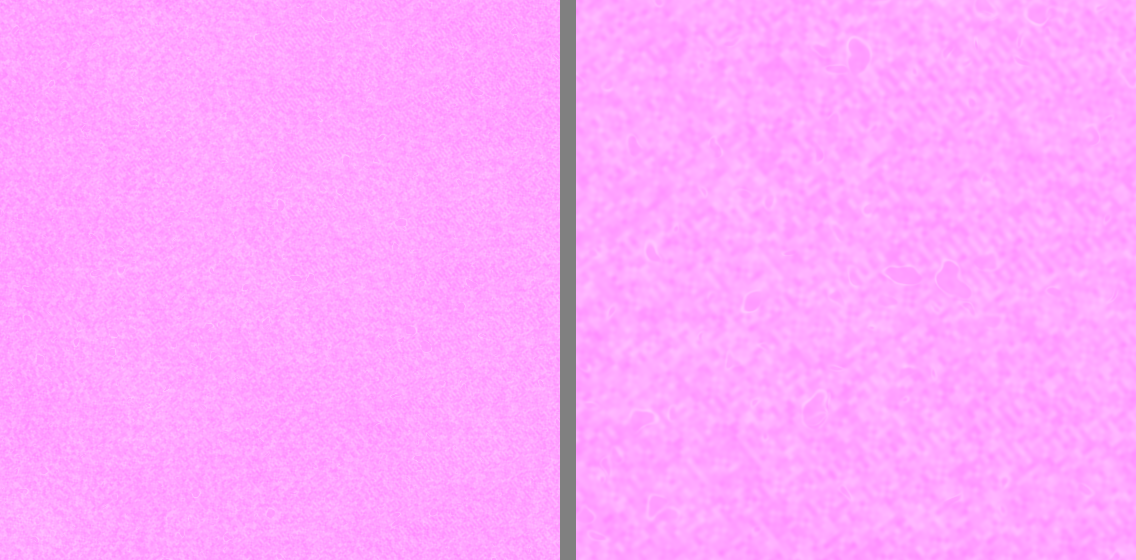
Left, the full canvas; right, a detail of the centre.
Reproduce this texture procedurally as a WebGL 2 fragment shader.

```glsl
#version 300 es
precision highp float;
// A pale pink, finely grained plaster: soft clouds, faint crossed streaks and
// dense speckle from value noise, with irregular pits scattered on jittered
// grids, each a smooth darker hollow inside a broken bright rim.

uniform vec2 u_resolution;
out vec4 fragColor;

const float BASE_GREEN = 0.643;     // red and blue stay full
const float CLOUD_AMOUNT = 0.068;
const float GRAIN_AMOUNT = 0.2;
const float STREAK_AMOUNT = 0.022;
const float COARSE_GRAIN = 165.0;   // grains across the canvas
const float FINE_GRAIN = 310.0;
const float RIM_WIDTH = 0.0016;     // lengths in canvas units
const float EDGE_SOFTNESS = 0.0014;
const float WARP_SCALE = 120.0;
const float WARP_AMOUNT = 0.007;
const float HOLLOW_DEPTH = 0.036;
const float RIM_HEIGHT = 0.085;

float hash(vec2 p) {
    return fract(sin(dot(p, vec2(127.1, 311.7))) * 43758.5);
}

float noise(vec2 p) {
    vec2 cell = floor(p);
    vec2 f = fract(p);
    f = f * f * (3.0 - 2.0 * f);
    float low = mix(hash(cell), hash(cell + vec2(1.0, 0.0)), f.x);
    float high = mix(hash(cell + vec2(0.0, 1.0)), hash(cell + vec2(1.0)), f.x);
    return mix(low, high, f.y);
}

mat2 rotation(float angle) {
    float c = cos(angle);
    float s = sin(angle);
    return mat2(c, s, -s, c);
}

// Returns hollow (x) and rim (y) coverage of one layer of scattered pits.
vec2 pits(vec2 uv, float cells, float share, float minRadius, float maxRadius) {
    vec2 p = uv * cells;
    vec2 home = floor(p);
    vec2 cover = vec2(0.0);
    for (int j = -1; j <= 1; j++) {
        for (int i = -1; i <= 1; i++) {
            vec2 id = home + vec2(i, j);
            vec2 seed = id + cells * 1.7;
            // Patches of the surface hold more pits than others
            float crowding = 0.3 + 1.4 * noise(id / cells * 7.0 + 31.0);
            if (hash(seed) > share * crowding) continue;

            vec2 center = id + vec2(hash(seed + 11.3), hash(seed + 23.9));
            vec2 q = rotation(6.2832 * hash(seed + 37.1)) * (p - center) / cells;
            q.y *= mix(1.0, 2.1, hash(seed + 41.7));
            float size = hash(seed + 53.3);
            float dist = length(q) - mix(minRadius, maxRadius, size * size);

            float hollow = smoothstep(EDGE_SOFTNESS, -EDGE_SOFTNESS, dist);
            float offset = (dist - RIM_WIDTH) / RIM_WIDTH;
            float side = 0.6 + 0.4 * q.x / (length(q) + 0.0001);
            float rim = exp(-offset * offset) * side;
            cover = max(cover, vec2(hollow, rim));
        }
    }
    return cover;
}

void main() {
    vec2 uv = gl_FragCoord.xy / u_resolution;

    // Broad, soft changes of tone
    float clouds = 0.45 * noise(uv * 5.0 + 3.7)
                 + 0.3 * noise(rotation(0.6) * uv * 12.0 + 17.0)
                 + 0.25 * noise(rotation(1.1) * uv * 27.0 + 41.0) - 0.5;

    // Faint level and upright streaks
    float streaks = 0.6 * noise(uv * vec2(7.0, 120.0) + 5.0)
                  + 0.4 * noise(uv * vec2(120.0, 7.0) + 63.0) - 0.5;

    // Dense speckle, turned so that its lattice does not show
    float grain = 0.4 * noise(rotation(0.5) * uv * COARSE_GRAIN + 9.0)
                + 0.6 * noise(rotation(0.9) * uv * FINE_GRAIN + 77.0) - 0.5;

    // Pits with ragged outlines, from few large to many small
    vec2 warp = vec2(noise(uv * WARP_SCALE), noise(uv * WARP_SCALE + 57.0)) - 0.5;
    vec2 ragged = uv + WARP_AMOUNT * warp;
    vec2 large = pits(ragged, 15.0, 0.34, 0.005, 0.0115);
    vec2 small = pits(ragged, 46.0, 0.24, 0.0014, 0.0045);
    vec2 cover = max(large, small * vec2(0.8, 0.65));

    float green = BASE_GREEN + CLOUD_AMOUNT * clouds + STREAK_AMOUNT * streaks;
    green += GRAIN_AMOUNT * grain * (1.0 - 0.65 * max(cover.x, 0.6 * cover.y));
    green += RIM_HEIGHT * cover.y - HOLLOW_DEPTH * cover.x;
    fragColor = vec4(1.0, clamp(green, 0.0, 1.0), 1.0, 1.0);
}
```
